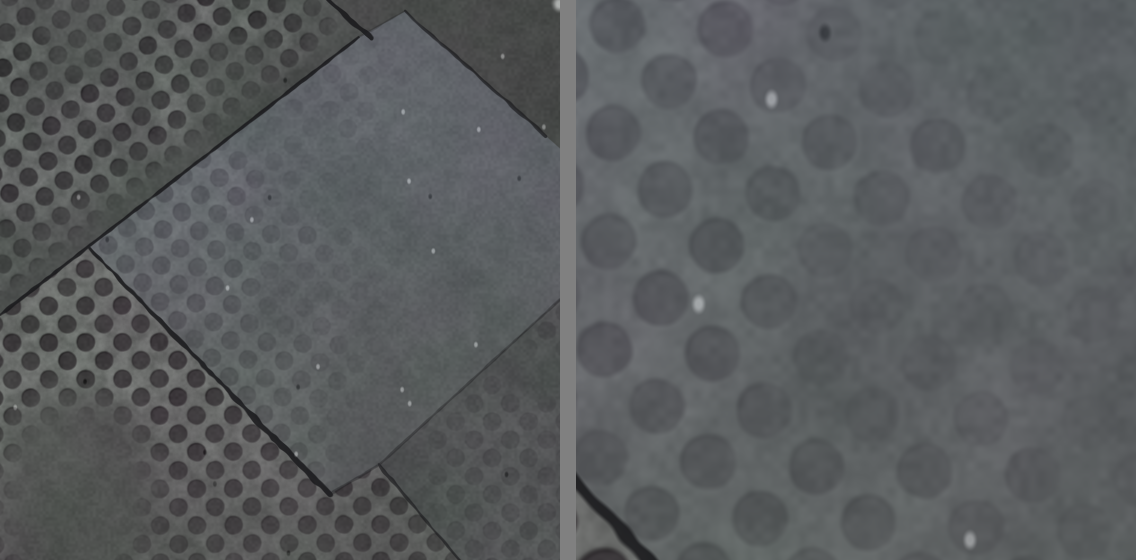
Left, the full canvas; right, a detail of the centre.
Give the GLSL for this texture, as a WebGL 2 fragment shader.

```glsl
#version 300 es
precision highp float;
uniform vec2 u_resolution;
out vec4 fragColor;

float hash(vec2 p) {
  vec3 q = fract(p.xyx * vec3(0.1031, 0.1030, 0.0973));
  q += dot(q, q.yzx + 33.33);
  return fract((q.x + q.y) * q.z);
}

float noise(vec2 p) {
  vec2 i = floor(p), f = fract(p);
  f = f * f * (3.0 - 2.0 * f);
  return mix(mix(hash(i), hash(i + vec2(1, 0)), f.x),
             mix(hash(i + vec2(0, 1)), hash(i + vec2(1, 1)), f.x), f.y);
}

float fbm(vec2 p) {
  float sum = 0.0, amp = 0.5;
  for (int i = 0; i < 4; i++) {
    sum += amp * noise(p);
    p = p * 2.03 + 17.0;
    amp *= 0.5;
  }
  return sum;
}

// Signed distance to the line a-b, positive on its left
float side(vec2 p, vec2 a, vec2 b) {
  vec2 d = normalize(b - a), r = p - a;
  return d.x * r.y - d.y * r.x;
}

float cover(float d) {
  float soft = max(0.0015, 0.7 / u_resolution.y);
  return smoothstep(-soft, soft, d);
}

// Plate with a square lattice of round dimples; stride is one lattice step
vec3 plate(vec2 p, vec3 base, vec2 origin, vec2 stride, float relief) {
  vec2 r = p - origin;
  vec2 q = vec2(dot(r, stride), dot(r, vec2(-stride.y, stride.x))) / dot(stride, stride);
  vec2 id = floor(q + 0.5);
  vec2 cell = q - id;
  vec2 local = cell.x * stride + cell.y * vec2(-stride.y, stride.x);
  float d = length(local) - 0.0162 - 0.0012 * (noise(p * 90.0) - 0.5);
  float dimple = 1.0 - smoothstep(-0.002, 0.0025, d);
  float rim = exp(-pow(d / 0.0025, 2.0));
  float lit = dot(normalize(local + 1e-5), vec2(0.6, -0.8));
  float depth = relief * mix(0.7, 1.2, hash(id + origin * 91.0));
  float web = (1.0 - dimple) * (0.03 + 0.14 * fbm(p * 55.0));
  vec3 color = base + relief * web * vec3(1.0, 1.02, 1.0);
  color -= depth * dimple * vec3(0.070, 0.085, 0.073);
  return color + depth * rim * (0.045 * lit - 0.025);
}

// Dark gap along a-b, its half width running from w0 to w1
float seam(vec2 p, vec2 a, vec2 b, float w0, float w1) {
  vec2 d = b - a;
  float t = clamp(dot(p - a, d) / dot(d, d), 0.0, 1.0);
  float ragged = 0.55 + 0.9 * noise(p * 70.0);
  float dist = length(p - a - t * d + 0.002 * (noise(p * 45.0) - 0.5));
  return 1.0 - smoothstep(-0.001, 0.002, dist - mix(w0, w1, t) * ragged);
}

void main() {
  vec2 p = gl_FragCoord.xy / u_resolution;
  float cloud = fbm(p * 6.0);

  // Corners where the plates meet
  vec2 west = vec2(0.158, 0.558), south = vec2(0.588, 0.117), step1 = vec2(0.677, 0.170);
  vec2 north = vec2(0.640, 0.933), top = vec2(0.723, 0.980), east = vec2(0.975, 0.757);
  vec2 left = vec2(0.0, 0.4375), right = vec2(1.0, 0.465), foot = vec2(0.82, 0.0);
  vec2 notchA = vec2(0.58, 1.005), notchB = vec2(0.664, 0.932);

  float upper = max(side(p, left, north), side(p, north, top));
  float lowEdge = min(side(p, south, step1), side(p, step1, right));
  float middle = min(side(p, west, south), lowEdge);
  float lowRight = min(-lowEdge, side(p, step1, foot));
  float topRight = max(side(p, top, east), min(upper, side(p, notchA, notchB)));

  // Relief that wears away across each plate
  float wornSpot = smoothstep(0.10, 0.19, length((p - vec2(0.13, 0.13)) * vec2(1.0, 0.85)) + 0.06 * (cloud - 0.5));
  float lowRelief = mix(0.06, 1.0, wornSpot) * mix(0.6, 1.1, smoothstep(0.0, 0.35, p.y));
  float midRelief = 0.42 * smoothstep(0.85, 0.3, p.x) * smoothstep(0.25, 0.65, cloud + 0.1);
  float upRelief = smoothstep(0.015, 0.05, upper) * mix(0.4, 1.05, smoothstep(0.3, 0.6, fbm(p * 7.0 + 5.0)));
  upRelief *= smoothstep(0.66, 0.5, p.x);

  vec3 color = plate(p, vec3(0.315, 0.32, 0.315), vec2(0.1523, 0.5195), vec2(0.0330, -0.0326), lowRelief);
  vec3 midBase = mix(vec3(0.345, 0.36, 0.36), vec3(0.375, 0.39, 0.41), smoothstep(0.2, 0.8, p.y));
  color = mix(color, plate(p, midBase, vec2(0.4896, 0.7109), vec2(0.0309, -0.0335), midRelief), cover(middle));
  color = mix(color, plate(p, vec3(0.305, 0.315, 0.315), vec2(0.879, 0.247), vec2(0.0325, -0.0325), 0.25 * smoothstep(0.3, 0.6, cloud)), cover(lowRight));
  color = mix(color, plate(p, vec3(0.295, 0.305, 0.30), vec2(0.1667, 0.8958), vec2(0.0287, -0.0345), upRelief), cover(upper));
  color = mix(color, vec3(0.285, 0.29, 0.287), cover(topRight));

  // Dust, stains and fine grain
  color += 0.07 * (cloud - 0.47) + 0.05 * (fbm(p * 38.0) - 0.47);
  color += 0.035 * (noise(p * 190.0) - 0.5);
  color += vec3(0.012, -0.006, 0.010) * (fbm(p * 9.0 + 40.0) - 0.47) * 2.0;

  // Gaps between plates
  float gap = seam(p, left, north, 0.0024, 0.0022);
  gap = max(gap, seam(p, west, south, 0.0022, 0.0050));
  gap = max(gap, seam(p, notchA, notchB, 0.0025, 0.0045));
  gap = max(gap, 0.8 * seam(p, top, east, 0.0018, 0.0024));
  gap = max(gap, 0.75 * seam(p, step1, foot, 0.0026, 0.0014));
  gap = max(gap, 0.35 * seam(p, north, top, 0.0018, 0.0010));
  gap = max(gap, 0.45 * seam(p, south, step1, 0.0025, 0.0018));
  gap = max(gap, 0.45 * seam(p, step1, right, 0.0018, 0.0018));
  color = mix(color, vec3(0.10, 0.10, 0.11), gap * 0.88);

  // Scattered pale and dark specks
  vec2 id = floor(p * 24.0);
  vec2 spot = id + 0.2 + 0.6 * vec2(hash(id + 3.0), hash(id + 71.0));
  float speck = 1.0 - smoothstep(0.03, 0.12, length((p * 24.0 - spot) * vec2(1.0, 0.7)));
  float kind = hash(id + 19.0);
  color += speck * (0.25 * step(0.965, kind) - 0.13 * step(kind, 0.03));
  color += 0.4 * smoothstep(0.018, 0.004, length(p - vec2(1.0, 0.993)));
  fragColor = vec4(clamp(color, 0.0, 1.0), 1.0);
}
```
